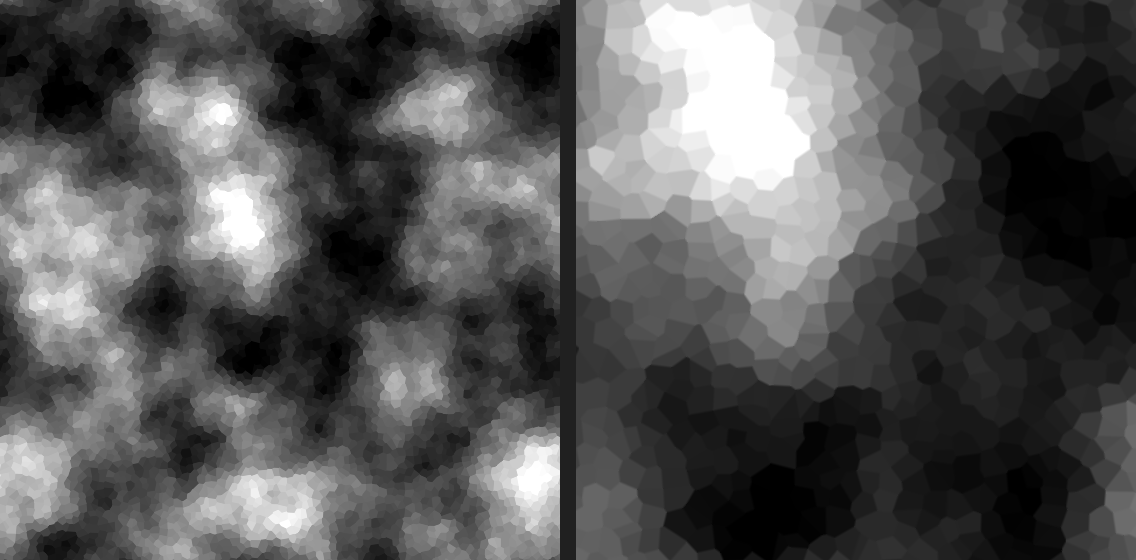
Left, the full canvas; right, a detail of the centre.
Reproduce this texture procedurally as a three.js fragment shader.

```glsl
// Grey cloud noise broken into small flat Voronoi facets, tiling on all sides.
varying vec2 vUv;

float hash(vec2 p) {
  return fract(sin(dot(p, vec2(127.1, 311.7))) * 43758.5453);
}

vec2 hash2(vec2 p) {
  return vec2(hash(p), hash(p + 57.3));
}

// Slope of one lattice corner, wrapped to the period
float corner(vec2 cell, vec2 offset, float period, float seed) {
  float angle = 6.2832 * hash(mod(cell, period) + seed);
  return dot(vec2(cos(angle), sin(angle)), offset);
}

float gradientNoise(vec2 uv, float period, float seed) {
  vec2 p = uv * period;
  vec2 cell = floor(p);
  vec2 f = p - cell;
  vec2 u = f * f * f * (f * (f * 6.0 - 15.0) + 10.0);
  vec2 e = vec2(1.0, 0.0);
  float low = mix(corner(cell, f, period, seed),
                  corner(cell + e.xy, f - e.xy, period, seed), u.x);
  float high = mix(corner(cell + e.yx, f - e.yx, period, seed),
                   corner(cell + e.xx, f - e.xx, period, seed), u.x);
  return mix(low, high, u.y);
}

// Layered clouds, shaped towards dark tones with a few bright peaks
float cloudTone(vec2 uv) {
  float sum = 0.0;
  float amplitude = 1.0;
  float period = 4.0;
  for (int i = 0; i < 5; i++) {
    sum += amplitude * gradientNoise(uv, period, 13.7 * float(i + 1));
    amplitude *= 0.54;
    period *= 2.0;
  }
  float z = sum * 4.0;
  return clamp(0.34 + 0.2 * z + 0.02 * z * z, 0.0, 1.0);
}

void main() {
  const float FACETS = 80.0;
  vec2 p = vUv * FACETS;
  vec2 cell = floor(p);

  // Nearest and second nearest facet centres
  vec2 nearest = p;
  vec2 second = p;
  float nearestDist = 100.0;
  float secondDist = 100.0;
  for (int y = -1; y <= 1; y++) {
    for (int x = -1; x <= 1; x++) {
      vec2 neighbour = cell + vec2(float(x), float(y));
      vec2 site = neighbour + hash2(mod(neighbour, FACETS));
      vec2 d = site - p;
      float dist = dot(d, d);
      if (dist < nearestDist) {
        second = nearest;
        secondDist = nearestDist;
        nearest = site;
        nearestDist = dist;
      } else if (dist < secondDist) {
        second = site;
        secondDist = dist;
      }
    }
  }

  // One flat tone per facet, blended thinly across the border
  float border = 0.5 * (secondDist - nearestDist) / max(distance(nearest, second), 0.001);
  float tone = mix(cloudTone(second / FACETS), cloudTone(nearest / FACETS),
                   smoothstep(-0.08, 0.08, border));
  gl_FragColor = vec4(vec3(tone), 1.0);
}
```
